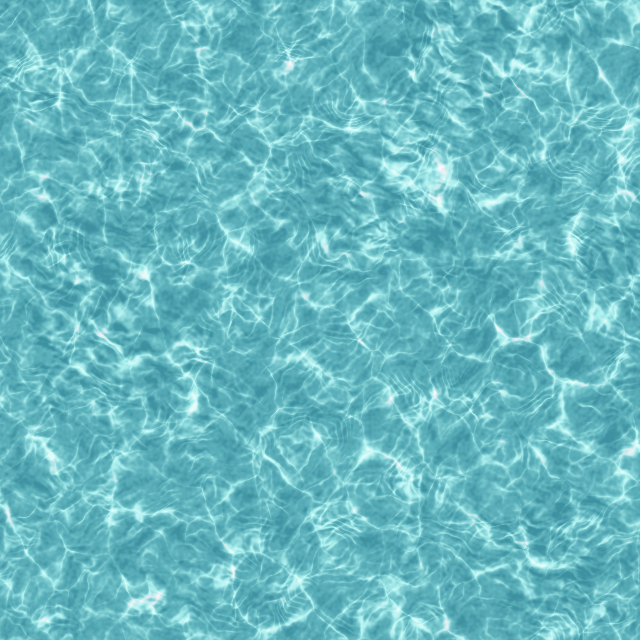
This texture is drawn by a WebGL 1 fragment shader. Its source:

```glsl
precision highp float;
// Sunlit pool water: a broken caustic web over turquoise, with dense ripples.
// Warped cell borders form the web; ridged and stretched gradient noise adds
// strands, fringes and chop. The summed light is coloured by a ramp.

uniform vec2 u_resolution;

// Colour ramp, from shaded water to the brightest glints
const vec3 DEEP  = vec3(0.24, 0.57, 0.63);
const vec3 WATER = vec3(0.36, 0.69, 0.73);
const vec3 LIGHT = vec3(0.49, 0.80, 0.82);
const vec3 GLOW  = vec3(0.66, 0.93, 0.93);
const vec3 SPARK = vec3(0.88, 0.99, 0.98);
const vec3 WARM  = vec3(0.10, -0.03, -0.01);

// Feature sizes, in repeats per canvas
const vec2 BIG_CELLS   = vec2(8.5, 14.0);
const vec2 SMALL_CELLS = vec2(19.0, 34.0);
const vec2 STRANDS     = vec2(18.0, 44.0);
const vec2 RIPPLES     = vec2(26.0, 74.0);
const float FRINGE_SCALE = 8.0;
const float FRINGE_COUNT = 12.0;
const float GRAIN_SCALE  = 150.0;

// Directions, in radians
const float WEB_ANGLE   = -0.95;
const float RISE_ANGLE  = 0.75;
const float CHOP_ANGLE  = -0.42;
const float STRAND_TURN = 0.70;

// Light carried by each layer
const float BASE_LIGHT   = 0.18;
const float CLOUD_LIGHT  = 0.24;
const float RIPPLE_LIGHT = 0.52;
const float WEB_LIGHT    = 0.68;
const float HALO_LIGHT   = 0.13;
const float SMALL_LIGHT  = 0.42;
const float STRAND_LIGHT = 0.30;
const float FRINGE_LIGHT = 0.24;
const float GRAIN_LIGHT  = 0.16;

vec2 hash2(vec2 p) {
  vec3 q = fract(p.xyx * vec3(0.1031, 0.1030, 0.0973));
  q += dot(q, q.yzx + 33.33);
  return fract((q.xx + q.yz) * q.zy);
}

float cornerSlope(vec2 cell, vec2 offset) {
  float angle = 6.2832 * hash2(cell).x;
  return dot(vec2(cos(angle), sin(angle)), offset);
}

float gradientNoise(vec2 p) {
  vec2 i = floor(p), f = fract(p);
  vec2 u = f * f * f * (f * (f * 6.0 - 15.0) + 10.0);
  vec2 e = vec2(1.0, 0.0);
  float low  = mix(cornerSlope(i, f), cornerSlope(i + e, f - e), u.x);
  float high = mix(cornerSlope(i + e.yx, f - e.yx),
                   cornerSlope(i + 1.0, f - 1.0), u.x);
  return mix(low, high, u.y);
}

vec2 noise2(vec2 p) {
  return vec2(gradientNoise(p + 3.7), gradientNoise(p + 57.3));
}

float patches(vec2 p) {
  return smoothstep(-0.32, 0.42, gradientNoise(p));
}

vec2 turn(vec2 p, float angle) {
  float c = cos(angle), s = sin(angle);
  return vec2(c * p.x + s * p.y, c * p.y - s * p.x);
}

// Gap between the two nearest cell centres: zero on the cell borders
float borderGap(vec2 p) {
  vec2 i = floor(p), f = fract(p);
  float nearest = 8.0, second = 8.0;
  for (int y = -1; y <= 1; y++) {
    for (int x = -1; x <= 1; x++) {
      vec2 cell = vec2(float(x), float(y));
      float d = length(cell + hash2(i + cell) - f);
      second = min(second, max(nearest, d));
      nearest = min(nearest, d);
    }
  }
  return second - nearest;
}

float rippleLayer(vec2 p, float angle) {
  vec2 q = turn(p, angle) * RIPPLES;
  return gradientNoise(q + 31.0) + 0.7 * gradientNoise(q * 1.8 + 83.0);
}

// Thin broken lines, crossing in three directions
float strandLayers(vec2 p, vec2 uv) {
  float sum = 0.0;
  for (int k = 0; k < 3; k++) {
    float n = float(k);
    float ridge = gradientNoise(turn(p, CHOP_ANGLE + n * STRAND_TURN) * STRANDS + 15.0 + 40.0 * n);
    float mask = smoothstep(-0.1, 0.4, gradientNoise(uv * 15.0 + 63.0 + 29.0 * n));
    sum += exp(-ridge * ridge * 110.0) * mask;
  }
  return sum;
}

vec3 waterColour(float light) {
  vec3 c = mix(DEEP, WATER, smoothstep(-0.05, 0.35, light));
  c = mix(c, LIGHT, clamp((light - 0.33) / 0.22, 0.0, 1.0));
  c = mix(c, GLOW, clamp((light - 0.55) / 0.25, 0.0, 1.0));
  return mix(c, SPARK, clamp((light - 0.80) / 0.45, 0.0, 1.0));
}

void main() {
  vec2 uv = gl_FragCoord.xy / min(u_resolution.x, u_resolution.y);

  // Bend the surface at four sizes
  vec2 p = uv + 0.030 * noise2(uv * 5.0) + 0.015 * noise2(uv * 17.0)
         + 0.007 * noise2(uv * 42.0) + 0.002 * noise2(uv * 95.0);
  float chop = patches(uv * 3.6 + 9.0);

  // Caustic web, broken up along its length, with halos and a finer web
  float strength = patches(uv * 12.0 + 21.0) * mix(0.45, 1.0, patches(uv * 48.0 + 6.0));
  float gap = borderGap(turn(p, WEB_ANGLE) * BIG_CELLS + 40.0);
  float web = exp(-gap * mix(20.0, 9.0, strength)) * mix(0.25, 1.1, strength);
  float halo = exp(-gap * 4.0) * strength;
  float smallGap = borderGap(turn(p, RISE_ANGLE) * SMALL_CELLS + 70.0);
  float smallWeb = exp(-smallGap * 8.0) * patches(uv * 18.0 + 44.0);

  // Bundles of parallel fringes
  float phase = gradientNoise(p * FRINGE_SCALE + 28.0) * FRINGE_COUNT;
  float fringe = pow(0.5 + 0.5 * cos(6.2832 * phase), 3.0)
               * smoothstep(0.0, 0.4, gradientNoise(uv * 14.0 + 92.0));

  // Soft clouds, directional chop and grain
  float cloud = 0.5 * gradientNoise(p * 6.0 + 11.0) + 0.6 * gradientNoise(p * 15.0 + 5.0)
              + 0.7 * gradientNoise(p * 36.0 + 8.0);
  float ripple = mix(rippleLayer(p, RISE_ANGLE), rippleLayer(p, CHOP_ANGLE), chop)
               * mix(0.45, 1.0, chop);
  float grain = gradientNoise(uv * GRAIN_SCALE);

  float light = BASE_LIGHT + CLOUD_LIGHT * cloud + RIPPLE_LIGHT * ripple
              + WEB_LIGHT * web + HALO_LIGHT * halo + SMALL_LIGHT * smallWeb
              + STRAND_LIGHT * strandLayers(p, uv) + FRINGE_LIGHT * fringe
              + GRAIN_LIGHT * grain;

  // Faint warm tint on some of the glints
  float glint = smoothstep(0.6, 0.9, light)
              * smoothstep(0.15, 0.45, gradientNoise(uv * 24.0 + 37.0));
  gl_FragColor = vec4(waterColour(light) + WARM * glint, 1.0);
}
```
